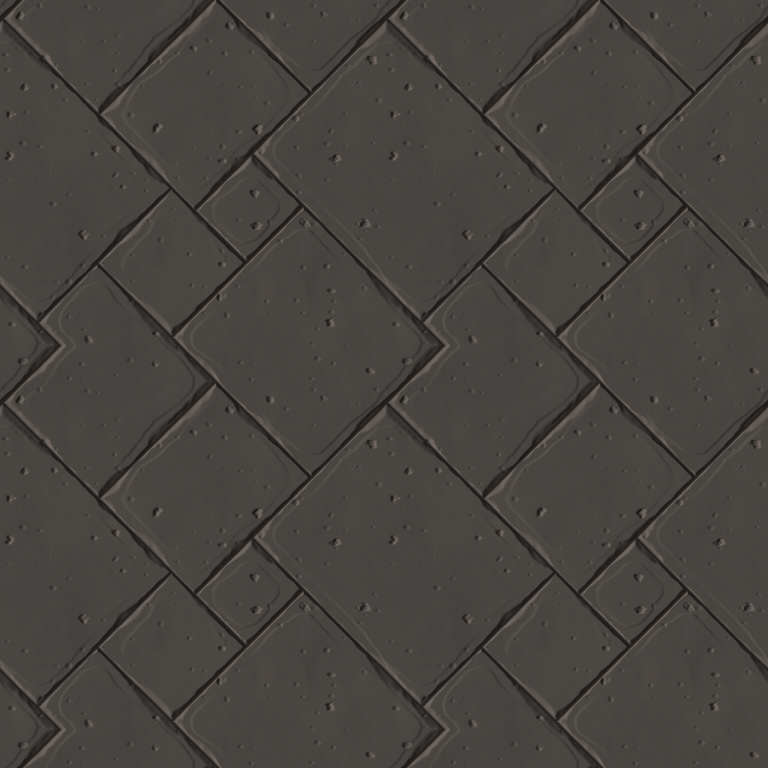
Reproduce this texture procedurally as a three.js fragment shader.

```glsl
varying vec2 vUv;

const float REPEATS = 2.0;
const vec3 STONE = vec3(0.288, 0.271, 0.256);
const vec3 LIT_EDGE = vec3(0.43, 0.395, 0.375);
const vec3 SHADE = vec3(0.12, 0.11, 0.10);
const vec2 TO_LIGHT = vec2(-0.98, 0.17);

float hash(vec2 p, float seed) {
  vec3 q = fract(vec3(p.xyx) * vec3(0.1031, 0.1030, 0.0973) + seed * 0.137);
  q += dot(q, q.yzx + 33.33);
  return fract((q.x + q.y) * q.z);
}

// Value noise that wraps after one unit
float noise(vec2 p, float cells, float seed) {
  vec2 g = p * cells, i = floor(g), f = fract(g);
  f = f * f * (3.0 - 2.0 * f);
  vec2 i0 = mod(i, cells), i1 = mod(i + 1.0, cells);
  float low = mix(hash(i0, seed), hash(vec2(i1.x, i0.y), seed), f.x);
  float high = mix(hash(vec2(i0.x, i1.y), seed), hash(i1, seed), f.x);
  return mix(low, high, f.y);
}

float fbm(vec2 p, float cells, float seed) {
  float sum = 0.0, gain = 0.5;
  for (int i = 0; i < 4; i++) {
    sum += gain * noise(p, cells, seed + float(i));
    cells *= 2.0;
    gain *= 0.5;
  }
  return sum;
}

// Depth inside a diagonal slab: x with sharp corners, y with round ones
vec2 slab(vec2 p, vec2 lo, vec2 hi) {
  const float ROUND = 0.1;
  vec2 c = 0.5 * (lo + hi);
  vec2 d = p - 0.5 * vec2(c.x + c.y, c.y - c.x);
  d -= floor(d + 0.5);
  vec2 inset = 0.5 * (hi - lo) - abs(vec2(d.x - d.y, d.x + d.y));
  float rounded = ROUND - length(max(ROUND - inset, 0.0));
  return vec2(min(inset.x, inset.y), rounded);
}

// Six interlocking slabs; the last two boxes form one notched slab
vec2 paving(vec2 p) {
  vec2 d = slab(p, vec2(1.055, 0.255), vec2(1.9375, 0.958));
  d = max(d, slab(p, vec2(1.3255, -0.432), vec2(2.055, 0.255)));
  d = max(d, slab(p, vec2(0.555, -0.042), vec2(1.055, 0.568)));
  d = max(d, slab(p, vec2(1.055, -0.042), vec2(1.3255, 0.255)));
  d = max(d, slab(p, vec2(0.9375, -0.432), vec2(1.3255, -0.042)));
  d = max(d, slab(p, vec2(0.9375, -0.745), vec2(1.555, -0.432)));
  return max(d, slab(p, vec2(1.055, -1.042), vec2(1.555, -0.432)));
}

// Scattered ragged pits, at most one in each cell
float pits(vec2 p, float cells, float density, float radius, float seed) {
  vec2 g = p * cells, id = mod(floor(g), cells);
  vec2 spot = 0.25 + 0.5 * vec2(hash(id, seed), hash(id, seed + 1.0));
  float size = radius * mix(0.45, 1.0, hash(id, seed + 2.0));
  float dist = length(fract(g) - spot) / cells;
  dist += size * 0.8 * (noise(p, 128.0, seed) - 0.5);
  float present = step(hash(id, seed + 3.0), density);
  return present * size * (1.0 - smoothstep(0.25, 1.0, dist / size));
}

float relief(vec2 p) {
  vec2 d = paving(p);
  // Worn bevel of uneven width
  float wear = fbm(p, 10.0, 3.0);
  float bevel = 0.008 + 0.026 * smoothstep(0.3, 0.75, wear);
  float h = 0.013 * smoothstep(0.0, bevel, d.x + 0.006 * (noise(p, 48.0, 8.0) - 0.5));
  // Thin chipped ledge
  float ledge = 0.016 + 0.055 * fbm(p, 9.0, 14.0);
  float strength = 0.0028 * smoothstep(0.25, 0.7, noise(p, 8.0, 21.0));
  h += strength * smoothstep(-0.005, 0.005, d.y - ledge);
  // Pits and grain
  h -= 0.65 * pits(p, 11.0, 0.32, 0.015, 31.0);
  h -= 0.45 * pits(p, 25.0, 0.22, 0.008, 41.0);
  h += 0.0012 * fbm(p, 32.0, 51.0);
  return h;
}

void main() {
  vec2 p = vUv * REPEATS;
  vec2 stepToLight = 0.0035 * TO_LIGHT;
  float slope = (relief(p - stepToLight) - relief(p + stepToLight)) / 0.007;

  // Mottled stone
  float mottle = fbm(p, 6.0, 61.0) - 0.47;
  float dust = noise(p, 96.0, 71.0) - 0.5;
  vec3 color = STONE * (1.0 + 0.09 * mottle + 0.025 * dust);

  // Side light and dark joints
  color = mix(color, LIT_EDGE, clamp(slope * 1.1, 0.0, 1.0));
  color = mix(color, SHADE, clamp(-slope * 0.95, 0.0, 1.0));
  float joint = 1.0 - smoothstep(0.001, 0.009, paving(p).x);
  color = mix(color, SHADE, 0.85 * joint);
  gl_FragColor = vec4(color, 1.0);
}
```
